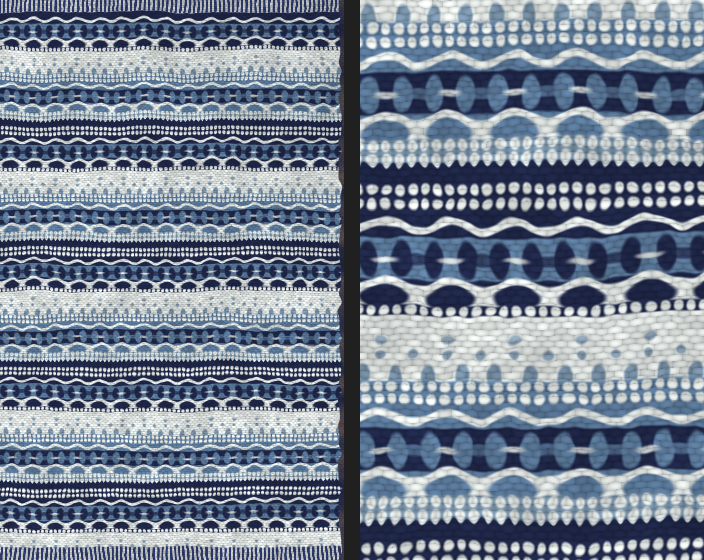
Left: the whole. Right: its middle third, enlarged.
Give the GLSL for this pattern, as a Shadertoy shader.

```glsl
const vec2 CELLS = vec2(15.5, 25.22);   // motif cells across and down
const float PERIOD = 5.42;              // stripe repeat, in cells
const float THREADS = 5.0;              // warp threads per cell
const vec3 CREAM = vec3(0.87, 0.89, 0.88);
const vec3 BLUE = vec3(0.35, 0.47, 0.60);
const vec3 PALE = vec3(0.47, 0.57, 0.66);
const vec3 NAVY = vec3(0.12, 0.15, 0.28);
const vec3 BINDING = vec3(0.36, 0.31, 0.31);
const float TAU = 6.2831853;

float hash(vec2 p) {
    return fract(sin(dot(p, vec2(127.1, 311.7))) * 43758.5453);
}

float noise(vec2 p) {
    vec2 i = floor(p), f = fract(p);
    f = f * f * (3.0 - 2.0 * f);
    return mix(mix(hash(i), hash(i + vec2(1, 0)), f.x),
               mix(hash(i + vec2(0, 1)), hash(i + vec2(1, 1)), f.x), f.y);
}

float inside(float d, float soft) {
    return 1.0 - smoothstep(-soft, soft, d);
}

float slab(float y, float top, float bottom, float soft) {
    return inside(max(top - y, y - bottom), soft);
}

// Row of ellipses, repeated "count" times per cell
float ovals(vec2 p, float count, float shift, vec2 radius, float soft) {
    vec2 q = vec2((fract(p.x * count + shift) - 0.5) / count, p.y);
    return inside((length(q / radius) - 1.0) * min(radius.x, radius.y), soft);
}

float beadRows(vec2 p, float first, float pitch, int rows, float soft) {
    float m = 0.0;
    for (int i = 0; i < rows; i++) {
        float y = p.y - first - pitch * float(i);
        m = max(m, ovals(vec2(p.x, y), THREADS, 0.0, vec2(0.076, 0.085), soft));
    }
    return m;
}

float wave(vec2 p, float y, float soft) {
    float crest = y + 0.075 * cos(TAU * p.x);
    return inside(abs(p.y - crest) - 0.062, soft);
}

// Figured band between two wavy lines, with domes along its lower side
vec3 figuredBand(vec3 col, vec2 p, vec3 ground, vec3 figure, vec3 border, float soft) {
    col = mix(col, border, slab(p.y, -0.68, 0.50, soft));
    col = mix(col, ground, slab(p.y, -0.33, 0.30, soft));
    col = mix(col, figure, ovals(p, 2.0, 0.0, vec2(0.155, 0.27), soft));
    col = mix(col, figure, 0.7 * ovals(p, 1.0, 0.5, vec2(0.24, 0.09), soft));
    col = mix(col, CREAM, 0.85 * ovals(p, 1.0, 0.0, vec2(0.17, 0.05), soft));
    col = mix(col, CREAM, slab(p.y, 0.46, 0.70, soft));
    col = mix(col, border, ovals(p - vec2(0, 0.58), 1.0, 0.0, vec2(0.37, 0.17), soft));
    return mix(col, CREAM, max(wave(p, -0.50, soft), wave(p, 0.38, soft)));
}

vec3 stripes(vec2 p, float soft) {
    // Navy ground with beads and a toothed line
    vec3 col = mix(CREAM, NAVY, slab(p.y, -0.1, 0.8, soft));
    col = mix(col, CREAM, beadRows(p, 0.27, 0.22, 2, soft));
    col = figuredBand(col, p - vec2(0, 1.31), BLUE, NAVY, NAVY, soft);
    col = mix(col, NAVY, slab(p.y, 2.00, 2.17, soft));
    col = mix(col, CREAM, beadRows(p, 2.09, 0.2, 1, soft));

    // Cream field with staggered specks and teeth
    col = mix(col, PALE, 0.8 * ovals(p - vec2(0, 2.54), 1.0, 0.0, vec2(0.085, 0.07), soft));
    col = mix(col, PALE, 0.9 * ovals(p - vec2(0, 2.78), 2.0, 0.5, vec2(0.075, 0.07), soft));
    col = mix(col, PALE, ovals(p - vec2(0, 3.12), 2.0, 0.0, vec2(0.11, 0.18), soft));

    // Blue ground and its figured band
    col = mix(col, BLUE, slab(p.y, 3.20, 4.0, soft));
    col = mix(col, CREAM, beadRows(p, 3.29, 0.2, 2, soft));
    col = figuredBand(col, p - vec2(0, 4.27), NAVY, BLUE, BLUE, soft);
    col = mix(col, PALE, slab(p.y, 4.94, PERIOD - 0.1, soft));
    col = mix(col, CREAM, beadRows(p, 5.03, 0.2, 2, soft));

    // Toothed line across the seam of the repeat
    float seam = mod(p.y + 0.5, PERIOD) - 0.5;
    float teeth = 0.04 * cos(TAU * THREADS * p.x);
    return mix(col, NAVY, inside(abs(seam + teeth) - 0.1, soft));
}

// Rounded, staggered yarn stitches with uneven dye
float weave(vec2 g) {
    vec2 q = g * vec2(THREADS, 10.0);
    q.x += 0.5 * mod(floor(q.y), 2.0);
    vec2 f = fract(q) - 0.5;
    float relief = 1.05 - 0.55 * dot(f, f);
    return relief * (0.91 + 0.14 * hash(floor(q))) * (0.94 + 0.12 * noise(g * 1.3));
}

void mainImage(out vec4 fragColor, in vec2 fragCoord) {
    vec2 uv = fragCoord / iResolution.xy;
    vec2 g = vec2(uv.x, 1.0 - uv.y) * CELLS;
    float soft = max(0.025, 0.75 * CELLS.y / iResolution.y);

    // Hand-woven irregularity
    vec2 drift = vec2(noise(g * 0.7), noise(g * vec2(0.6, 0.4) + 9.0)) - 0.5;
    vec2 p = g + drift * vec2(0.16, 0.18);
    p += 0.05 * (vec2(noise(g * 5.0), noise(g * 5.0 + 31.0)) - 0.5);
    vec3 col = stripes(vec2(p.x, mod(p.y - 0.1, PERIOD)), soft);

    // Ribbed hems at both ends
    float rib = smoothstep(-0.5, 0.5, cos(TAU * THREADS * p.x));
    float hem = max(inside(p.y - 0.56, soft), inside(24.6 - p.y, soft));
    col = mix(col, mix(NAVY * 1.5, CREAM * 0.88, rib), hem);
    col = mix(col, NAVY, slab(p.y, 0.56, 0.74, soft));

    // Rough selvage on the right
    float edge = 15.22 + 0.2 * noise(vec2(3.0, g.y * 2.5));
    vec3 binding = mix(NAVY, BINDING, noise(vec2(7.0, g.y * 1.5)));
    col = mix(col, binding, inside(edge - g.x, soft));

    float light = mix(0.95, 1.03, smoothstep(0.0, 1.0, 1.0 - uv.x * uv.y));
    fragColor = vec4(clamp(col * weave(p) * light, 0.0, 1.0), 1.0);
}
```
